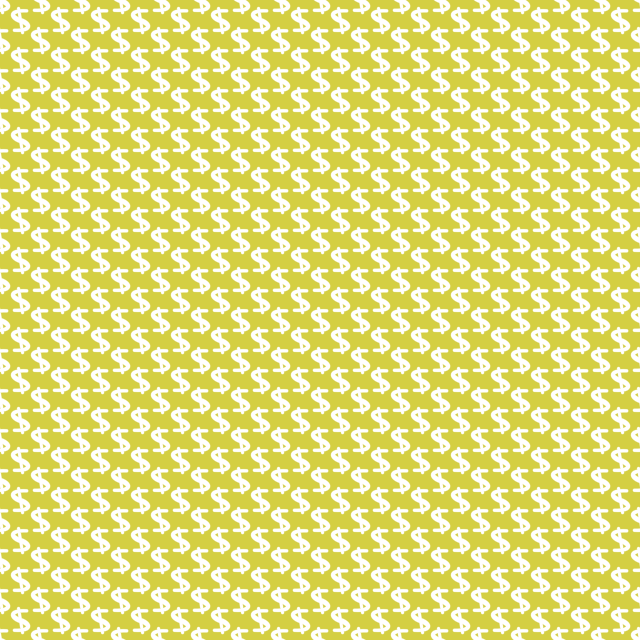
Reproduce this pattern procedurally as a Shadertoy shader.

```glsl
// Half-drop repeat of white S-curves crossed by a leaning bar, on olive yellow.

const float REPEATS = 16.0;                    // cells across and down
const float UNIT = 72.0;                       // glyph units per cell
const vec2 GLYPH_OFFSET = vec2(1.0, -1.0);     // glyph centre from lattice point
const vec3 GROUND = vec3(0.83, 0.81, 0.26);
const vec3 INK = vec3(1.0, 1.0, 0.995);

// Half of the spine, from the glyph centre to the upper terminal
const vec2 BOWL_LOW = vec2(-19.0, 6.0);
const vec2 BOWL_HIGH = vec2(-20.0, 19.0);
const vec2 TERMINAL = vec2(11.0, 17.5);
const float WAIST_RADIUS = 4.9;
const float TERMINAL_RADIUS = 3.0;
const vec2 BAR_TIP = vec2(-3.6, 21.7);
const float BAR_RADIUS = 2.9;
const int SPINE_STEPS = 14;

// Point on the cubic spine, which starts at the origin
vec2 spine(float t) {
    float s = 1.0 - t;
    return 3.0 * s * s * t * BOWL_LOW + 3.0 * s * t * t * BOWL_HIGH + t * t * t * TERMINAL;
}

// Distance to a capsule whose radius runs from ra to rb
float taperedSegment(vec2 p, vec2 a, vec2 b, float ra, float rb) {
    vec2 ab = b - a;
    float h = clamp(dot(p - a, ab) / dot(ab, ab), 0.0, 1.0);
    return length(p - a - ab * h) - mix(ra, rb, h);
}

// The glyph is symmetric under a half turn, so each step tests p and -p
float glyphDistance(vec2 p) {
    float d = taperedSegment(p, BAR_TIP, -BAR_TIP, BAR_RADIUS, BAR_RADIUS);
    vec2 a = vec2(0.0);
    float ra = WAIST_RADIUS;
    for (int i = 1; i <= SPINE_STEPS; i++) {
        float t = float(i) / float(SPINE_STEPS);
        vec2 b = spine(t);
        float rb = mix(WAIST_RADIUS, TERMINAL_RADIUS, t);
        d = min(d, taperedSegment(p, a, b, ra, rb));
        d = min(d, taperedSegment(-p, a, b, ra, rb));
        a = b;
        ra = rb;
    }
    return d;
}

// Offset from the nearest lattice point, in glyph units
vec2 foldCell(vec2 cell) {
    return (fract(cell + 0.5) - 0.5) * UNIT;
}

void mainImage(out vec4 fragColor, in vec2 fragCoord) {
    vec2 cell = fragCoord / iResolution.y * REPEATS - GLYPH_OFFSET / UNIT;
    float pixel = REPEATS * UNIT / iResolution.y;

    // Two interleaved lattices, half a cell apart both ways
    float d = min(glyphDistance(foldCell(cell)), glyphDistance(foldCell(cell + 0.5)));

    float coverage = 1.0 - smoothstep(-0.75 * pixel, 0.75 * pixel, d);
    fragColor = vec4(mix(GROUND, INK, coverage), 1.0);
}
```
